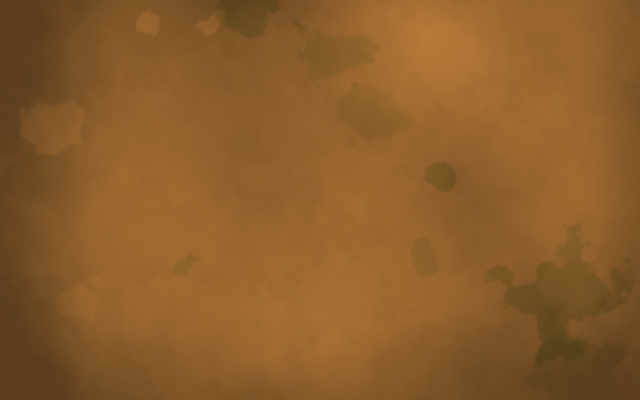
This background is drawn by a Shadertoy shader. Its source:

```glsl
// Weathered amber-brown parchment with soft washes, ragged stains and dark borders.

const float ASPECT = 1.6;
const vec3 UMBER = vec3(0.36, 0.245, 0.115);
const vec3 AMBER = vec3(0.72, 0.475, 0.22);
const vec3 OLIVE = vec3(-0.020, 0.008, -0.012);

// Broad glows and shadows: centre x, centre y, radius, strength.
const vec4 WASHES[12] = vec4[12](
    vec4(1.05, 0.94, 0.20, 0.28), vec4(1.24, 0.74, 0.20, 0.12),
    vec4(0.39, 0.44, 0.22, 0.14), vec4(0.87, 0.35, 0.20, 0.15),
    vec4(0.77, 0.15, 0.17, 0.16), vec4(1.46, 0.45, 0.16, 0.13),
    vec4(0.10, 1.00, 0.30, -0.26), vec4(0.60, 1.02, 0.20, -0.34),
    vec4(0.62, 0.62, 0.24, -0.13), vec4(1.17, 0.56, 0.14, -0.20),
    vec4(1.42, 0.10, 0.30, -0.32), vec4(0.10, 0.06, 0.28, -0.16));

// Stains with torn outlines, same layout.
const vec4 STAINS[12] = vec4[12](
    vec4(0.62, 0.97, 0.080, -0.15), vec4(0.82, 0.84, 0.080, -0.11),
    vec4(0.93, 0.73, 0.080, -0.09), vec4(1.08, 0.55, 0.045, -0.17),
    vec4(1.40, 0.26, 0.130, -0.16), vec4(1.47, 0.08, 0.120, -0.09),
    vec4(0.48, 0.34, 0.035, -0.13), vec4(1.05, 0.36, 0.035, -0.10),
    vec4(0.13, 0.69, 0.060, 0.16), vec4(0.52, 0.92, 0.038, 0.22),
    vec4(0.365, 0.94, 0.028, 0.20), vec4(0.21, 0.25, 0.050, 0.11));

float hash(vec2 p) {
    return fract(sin(dot(p, vec2(127.1, 311.7))) * 43758.5453);
}

float noise(vec2 p) {
    vec2 cell = floor(p);
    vec2 f = fract(p);
    f = f * f * (3.0 - 2.0 * f);
    float low = mix(hash(cell), hash(cell + vec2(1.0, 0.0)), f.x);
    float high = mix(hash(cell + vec2(0.0, 1.0)), hash(cell + 1.0), f.x);
    return mix(low, high, f.y);
}

float fbm(vec2 p) {
    float sum = 0.0;
    float gain = 0.5;
    for (int i = 0; i < 5; i++) {
        sum += gain * noise(p);
        p = mat2(1.6, 1.2, -1.2, 1.6) * p + 17.3;
        gain *= 0.5;
    }
    return sum;
}

// Soft round wash.
float wash(vec2 p, vec2 centre, float radius) {
    vec2 d = (p - centre) / radius;
    return exp(-dot(d, d));
}

// Stain whose outline is torn by the roughness value.
float stain(vec2 p, vec2 centre, float radius, float rough) {
    float d = length(p - centre) / radius + 2.6 * rough;
    return 1.0 - smoothstep(0.72, 1.12, d);
}

// Darkening that fades inward from one border.
float border(float distanceIn, float width) {
    return 1.0 - smoothstep(-0.04, width, distanceIn);
}

// Overlapping blotches with fairly crisp edges.
float mottling(vec2 p) {
    float sum = 0.0;
    for (int i = 0; i < 4; i++) {
        float layer = float(i);
        float n = fbm(p * (3.5 + 1.5 * layer) + 31.7 * layer);
        sum += smoothstep(0.46, 0.52, n) - 0.5;
    }
    return sum;
}

void mainImage(out vec4 fragColor, in vec2 fragCoord) {
    vec2 p = fragCoord / iResolution.xy * vec2(ASPECT, 1.0);

    // Ragged displacement shared by washes and borders.
    vec2 tear = vec2(fbm(p * 9.0), fbm(p * 9.0 + 53.0)) - 0.48;
    vec2 q = p + 0.10 * tear;
    float rough = fbm(p * 16.0 + 8.0) - 0.48;

    // Borders
    float tone = 0.63;
    tone -= 0.52 * border(q.x, 0.32);
    tone -= 0.28 * border(ASPECT - p.x, 0.17);
    tone -= 0.24 * border(q.y, 0.22);
    tone -= 0.08 * border(1.0 - p.y, 0.08);

    // Washes and stains
    float shade = 0.0;
    for (int i = 0; i < 12; i++) {
        vec4 w = WASHES[i];
        vec4 s = STAINS[i];
        float stained = s.w * stain(p + 0.06 * tear, s.xy, s.z, rough);
        tone += w.w * wash(q, w.xy, w.z) + stained;
        shade += max(-stained, 0.0);
    }

    // Mottled surface and fine grain
    tone += 0.028 * mottling(p);
    tone += 0.06 * (fbm(p * 30.0) - 0.48);

    vec3 color = mix(UMBER, AMBER, clamp(tone, 0.0, 1.05));
    color += OLIVE * min(shade * 5.0, 1.0);
    fragColor = vec4(color, 1.0);
}
```
